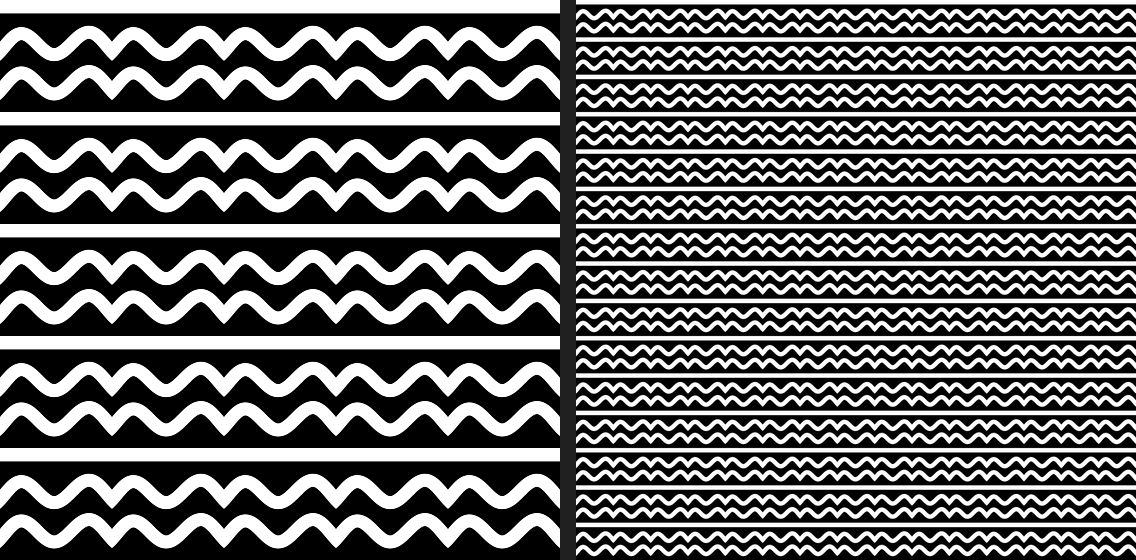
Left: one tile. Right: repeated 3 by 3.
Reproduce this pattern procedurally as a Shadertoy shader.

```glsl
// White bars and paired wavy bands on black, in a seamless 5 by 5 grid.
// Each cell strokes a two-humped cosine curve by its distance to short chords;
// clipping at the cell sides gives the mitred points between neighbours.

// Depth of the wave's centre line below the cell top
float waveDepth(float x) {
    if (x < 0.19) return 0.300 + 0.1144 * (1.0 - cos(2.0 * (0.19 - x) / 0.19));
    if (x < 0.483) return 0.394 - 0.094 * cos(3.14159265 * (x - 0.19) / 0.293);
    if (x < 0.795) return 0.388 + 0.100 * cos(3.14159265 * (x - 0.483) / 0.312);
    return 0.288 + 0.1229 * (1.0 - cos(2.0 * (x - 0.795) / 0.205));
}

float segmentDistance(vec2 p, vec2 a, vec2 b) {
    vec2 along = b - a;
    return length(p - a - along * clamp(dot(p - a, along) / dot(along, along), 0.0, 1.0));
}

// Distance to the part of the curve near p, as a chain of chords
float waveDistance(vec2 p) {
    float nearest = 1.0;
    float x = p.x - 0.12;
    vec2 a = vec2(x, waveDepth(x));
    for (int i = 0; i < 24; i++) {
        x += 0.01;
        vec2 b = vec2(x, waveDepth(x));
        nearest = min(nearest, segmentDistance(p, a, b));
        a = b;
    }
    return nearest;
}

void mainImage(out vec4 fragColor, in vec2 fragCoord) {
    // Cell coordinates, with y running down from the cell top
    vec2 cell = fract(5.0 * fragCoord / iResolution.xy);
    cell.y = 1.0 - cell.y;
    float soft = 2.5 / min(iResolution.x, iResolution.y);

    // Horizontal bar, wrapped over the cell's top and bottom
    float bar = abs(fract(cell.y + 0.44) - 0.5) - 0.06;

    // Fold the lower band onto the upper one
    vec2 p = cell;
    if (p.y > 0.565) p.y -= 0.351;
    float wave = waveDistance(p) - 0.0585;

    float ink = 1.0 - smoothstep(-soft, soft, min(bar, wave));
    fragColor = vec4(vec3(ink), 1.0);
}
```
